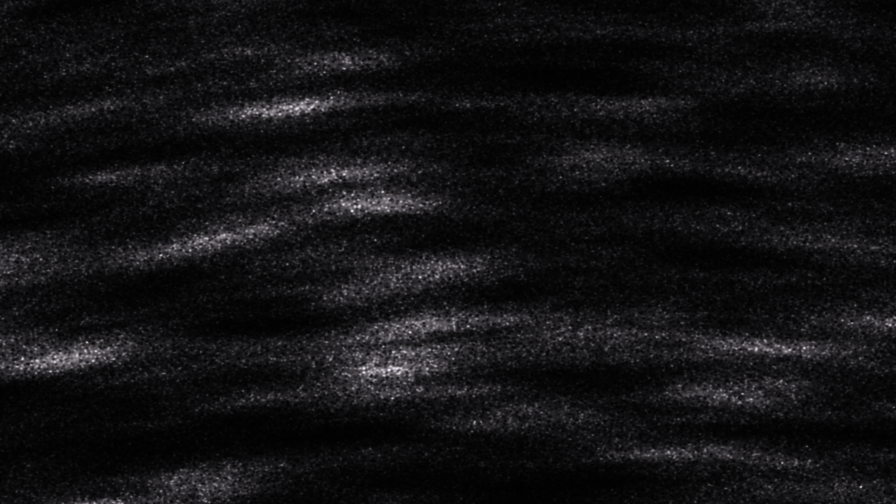
A WebGL 2 fragment shader for this texture:

```glsl
#version 300 es
precision highp float;
// Grainy, faintly lit streaks drifting across a near-black field.

uniform vec2 u_resolution;
out vec4 fragColor;

const float MEDIAN_LIGHT = 0.055;
const vec3 TINT = vec3(1.0, 0.965, 1.015);
const vec3 FLOOR_COLOR = vec3(0.003, 0.002, 0.005);

// Integer hash: three random values in 0..1 for each cell and layer.
vec3 hashCell(ivec2 cell, int seed) {
  uvec3 v = uvec3(ivec3(cell, seed)) * 1664525u + 1013904223u;
  v.x += v.y * v.z;
  v.y += v.z * v.x;
  v.z += v.x * v.y;
  v ^= v >> 16u;
  v.x += v.y * v.z;
  v.y += v.z * v.x;
  v.z += v.x * v.y;
  return vec3(v >> 8u) / 16777216.0;
}

// Cellular noise: one soft spot of random sign per cell, centred on zero.
float softSpots(vec2 p, vec2 cellSize, int seed) {
  vec2 q = p / cellSize;
  ivec2 home = ivec2(floor(q));
  float sum = 0.0;
  for (int y = -1; y <= 1; y++) {
    for (int x = -1; x <= 1; x++) {
      ivec2 cell = home + ivec2(x, y);
      vec3 rnd = hashCell(cell, seed);
      vec2 d = q - vec2(cell) - rnd.xy;
      float falloff = max(0.0, 1.0 - dot(d, d));
      sum += (rnd.z * 2.0 - 1.0) * falloff * falloff * falloff;
    }
  }
  return sum;
}

// Bends the flow: rising at the left, levelling, then dipping at the right.
vec2 bendFlow(vec2 p) {
  float arc = 0.19 * p.x - 0.075 * p.x * p.x;
  float sway = 0.008 * sin(4.3 * p.x + 6.0 * p.y)
             + 0.004 * sin(9.1 * p.x - 11.0 * p.y + 1.7);
  return vec2(p.x, p.y - arc - sway);
}

// Long bands, medium streaks and thin wisps.
float streaks(vec2 p) {
  return 1.45 * softSpots(p, vec2(0.52, 0.088), 11)
       + 1.55 * softSpots(p, vec2(0.29, 0.046), 23)
       + 0.70 * softSpots(p, vec2(0.15, 0.022), 37);
}

// Fine speckle, a little wider than tall, with slightly coarser clumps.
float grain(vec2 p) {
  return 1.20 * softSpots(p, vec2(0.0056, 0.0048), 51)
       + 0.30 * softSpots(p, vec2(0.0120, 0.0080), 67);
}

// Compresses the highlights softly.
float softLimit(float light) {
  return light / (1.0 + 0.8 * light);
}

void main() {
  vec2 p = gl_FragCoord.xy / u_resolution.y;
  float light = MEDIAN_LIGHT * exp(streaks(bendFlow(p)) + grain(p));
  fragColor = vec4(FLOOR_COLOR + TINT * softLimit(light), 1.0);
}
```
